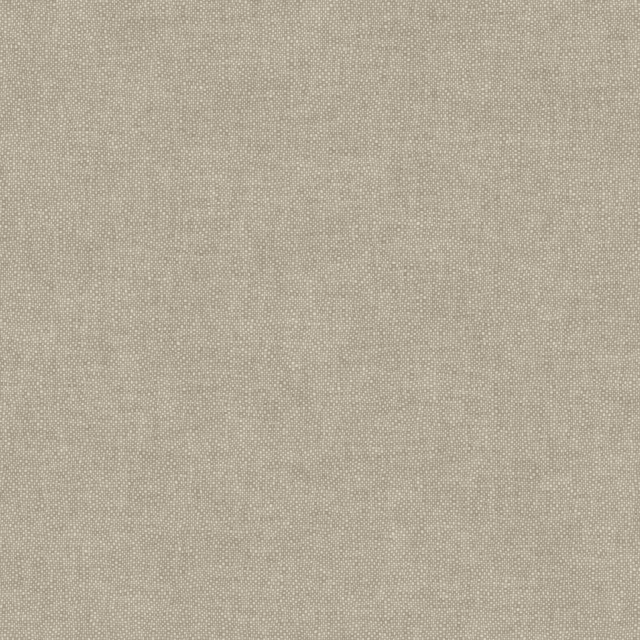
Write a Shadertoy shader that draws this texture.

```glsl
// Draws a plain-woven natural linen cloth with uneven threads and faint slubs.

const float THREADS = 256.0;  // threads across the canvas height
const int SAMPLES = 3;        // smoothing samples per pixel side
const vec3 SHADOW_COLOR = vec3(0.602, 0.562, 0.492);
const vec3 LIGHT_COLOR = vec3(0.842, 0.812, 0.744);

float hash(vec2 p) {
    vec3 q = fract(vec3(p.xyx) * 0.1031);
    q += dot(q, q.yzx + 33.33);
    return fract((q.x + q.y) * q.z);
}

float cornerSlope(vec2 corner, vec2 offset) {
    float angle = 6.2832 * hash(corner);
    return dot(vec2(cos(angle), sin(angle)), offset);
}

// Gradient noise, roughly -0.6 to 0.6
float gradientNoise(vec2 p) {
    vec2 cell = floor(p);
    vec2 f = fract(p);
    vec2 u = f * f * f * (f * (f * 6.0 - 15.0) + 10.0);
    vec2 right = vec2(1.0, 0.0);
    vec2 up = vec2(0.0, 1.0);
    float low = mix(cornerSlope(cell, f), cornerSlope(cell + right, f - right), u.x);
    float high = mix(cornerSlope(cell + up, f - up), cornerSlope(cell + 1.0, f - 1.0), u.x);
    return mix(low, high, u.y);
}

// Bends the thread grid so that widths and rows vary
vec2 bendThreads(vec2 p, float amount) {
    float across = gradientNoise(p * vec2(0.23, 0.12) + 17.3);
    float along = gradientNoise(p * vec2(0.12, 0.23) + 71.9);
    return p + amount * vec2(across, along);
}

// Tone that changes slowly along a single thread
float threadTone(float id, float along, float seed) {
    float start = hash(vec2(id, seed)) * 40.0;
    return gradientNoise(vec2(along * 0.07 + start, id * 0.43 + seed));
}

// Rounded top of one thread where it crosses over the other
float crossingBump(vec2 f, vec2 stretch) {
    return 1.0 - smoothstep(0.10, 0.68, length(f * stretch));
}

// Shade of the cloth: 0 in the gaps, 1 on the brightest crossings
float weaveShade(vec2 p) {
    vec2 q = bendThreads(p, 1.2);
    vec2 id = floor(q);
    vec2 f = fract(q) - 0.5;
    float warpOver = mod(id.x + id.y, 2.0);

    float warpBump = crossingBump(f, vec2(1.05, 0.80));
    float weftBump = crossingBump(f, vec2(0.80, 1.05));
    float shade = 0.07 + mix(0.36 * weftBump, 0.92 * warpBump, warpOver);

    // Uneven yarn, uneven crossings, fibre grain and slow fading
    shade += 0.17 * threadTone(id.x, q.y, 3.0);
    shade += 0.18 * threadTone(id.y, q.x, 59.0);
    shade += 0.24 * (hash(id + 7.0) - 0.5);
    shade += 0.16 * gradientNoise(p * 0.8 + 31.0);
    return shade + 0.07 * gradientNoise(p * 0.035 + 5.0);
}

void mainImage(out vec4 fragColor, in vec2 fragCoord) {
    // Average several points inside the pixel
    float shade = 0.0;
    for (int y = 0; y < SAMPLES; y++) {
        for (int x = 0; x < SAMPLES; x++) {
            vec2 jitter = (vec2(x, y) + 0.5) / float(SAMPLES) - 0.5;
            shade += weaveShade((fragCoord + jitter) / iResolution.y * THREADS);
        }
    }
    shade /= float(SAMPLES * SAMPLES);

    vec3 color = mix(SHADOW_COLOR, LIGHT_COLOR, clamp(shade, -0.1, 1.1));
    fragColor = vec4(color, 1.0);
}
```
